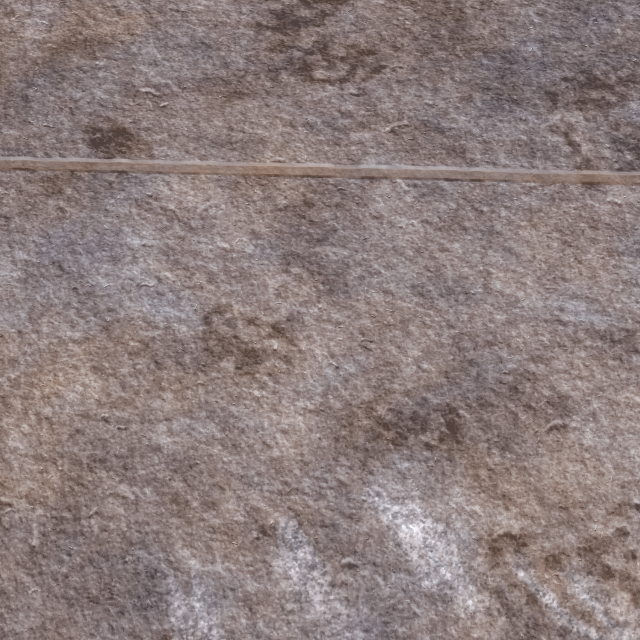
Reproduce this texture procedurally as a Shadertoy shader.

```glsl
// Worn concrete floor: mottled stains, gritty relief, small chips, one joint
// and chalky scuffs. Smooth cellular noise is layered into a single tone, which
// is then coloured by a dark-mid-light ramp with warm and cool tints.

const vec3 DARK  = vec3(0.39, 0.335, 0.33);
const vec3 MID   = vec3(0.55, 0.493, 0.492);
const vec3 LIGHT = vec3(0.74, 0.715, 0.725);
const vec3 CHALK = vec3(0.73, 0.72, 0.76);
const vec3 WARM_TINT = vec3(0.04, 0.003, -0.04);

const float STAIN_SCALE = 3.2;
const float STAIN_DEPTH = 0.095;
const float GRIT_SCALE  = 34.0;
const float GRIT_DEPTH  = 0.05;
const float RELIEF      = 0.15;
const float CHIP_SHARE  = 0.2;
const float CHIP_DEPTH  = 0.19;
const float JOINT_Y     = 0.753;
const float JOINT_SLOPE = -0.024;
const float JOINT_WIDTH = 0.017;
const int   SCUFFS      = 4;

vec3 hash3(vec2 p) {
    vec3 q = fract(p.xyx * vec3(0.1031, 0.103, 0.0973));
    q += dot(q, q.yxz + 33.33);
    return fract((q.xxy + q.yzz) * q.zyx);
}

// Smooth cellular noise: random cell values blended by distance, 0 to 1
float cells(vec2 p) {
    vec2 base = floor(p);
    float sum = 0.0, total = 0.0;
    for (int y = -1; y <= 1; y++)
    for (int x = -1; x <= 1; x++) {
        vec2 cell = base + vec2(x, y);
        vec3 h = hash3(cell);
        vec2 d = cell + h.xy - p;
        float w = exp(-6.0 * dot(d, d));
        sum += w * h.z;
        total += w;
    }
    return sum / total;
}

// Centred sum of octaves; gain sets the weight of each finer layer
float layers(vec2 p, float gain) {
    float sum = 0.0, weight = 1.0;
    for (int i = 0; i < 4; i++) {
        sum += weight * (cells(p) - 0.5);
        p = mat2(1.75, 0.97, -0.97, 1.75) * p + 17.3;
        weight *= gain;
    }
    return sum;
}

// Raised slivers and crumbs, bright on top with a shadow below
float chips(vec2 p) {
    vec2 base = floor(p);
    float sum = 0.0;
    for (int y = -1; y <= 1; y++)
    for (int x = -1; x <= 1; x++) {
        vec2 cell = base + vec2(x, y);
        vec3 h = hash3(cell + 71.0), k = hash3(cell + 137.0);
        float angle = 2.6 * (k.x - 0.5) + 0.2;
        vec2 axis = vec2(cos(angle), sin(angle));
        vec2 d = p - cell - h.xy;
        d.y += 0.06 * sin(9.0 * d.x + 6.0 * k.y);
        float reach = mix(0.02, 0.28, k.z * k.z * k.z);
        vec2 lit = d - axis * clamp(dot(d, axis), -reach, reach);
        vec2 shade = lit + vec2(-0.03, 0.10);
        float on = step(h.z, CHIP_SHARE) * mix(0.2, 1.0, k.y * k.y);
        sum += on * (smoothstep(0.11, 0.02, length(lit))
                   - 0.9 * smoothstep(0.14, 0.03, length(shade)));
    }
    return sum;
}

// Chalky strokes fanning out towards the lower right
float scuffs(vec2 p) {
    float sum = 0.0;
    for (int i = 0; i < SCUFFS; i++) {
        float t = float(i) / float(SCUFFS - 1);
        float arch = sin(3.1416 * t);
        vec2 start = vec2(0.27 + 0.54 * pow(t, 1.35), 0.13 + 0.13 * arch);
        vec2 axis = normalize(vec2(mix(0.36, 1.2, t), -1.0));
        vec2 d = p - start;
        vec2 q = vec2(dot(d, axis), dot(d, vec2(-axis.y, axis.x)));
        float bristle = cells(q * vec2(10.0, 90.0) + 40.0 * t);
        float cloud = cells(q * vec2(12.0, 32.0) + 90.0 * t);
        float along = smoothstep(-0.03, 0.03, q.x) * smoothstep(0.36, 0.12, q.x);
        float width = 0.022 + 0.14 * max(q.x, 0.0);
        float across = smoothstep(1.6, 0.4, abs(q.y) / width + 0.9 * (bristle - 0.5));
        sum += along * across * (0.15 + 0.75 * bristle) * smoothstep(0.05, 0.7, cloud);
    }
    return min(sum * 1.3, 0.85);
}

void mainImage(out vec4 fragColor, in vec2 fragCoord) {
    vec2 p = fragCoord / iResolution.y;
    // Foreshortening flattens features towards the top
    vec2 ground = p * vec2(1.0, 0.95 + 0.35 * p.y);
    vec2 warped = ground + 0.025 * sin(ground.yx * vec2(17.0, 13.0) + 2.0);

    // Stains and grit
    float grit = layers(ground * GRIT_SCALE, 1.35);
    float tone = STAIN_DEPTH * layers(warped * STAIN_SCALE + 5.0, 0.9) + GRIT_DEPTH * grit;
    float grime = smoothstep(0.58, 0.85, cells(warped * 8.0 + 31.0));
    tone -= grime * 0.16 * smoothstep(0.2, 0.8, cells(ground * 55.0));

    // Relief lit from above, then chips in three sizes
    for (float s = 60.0; s < 250.0; s *= 1.9)
        tone += RELIEF * (cells(ground * s) - cells(ground * s + vec2(0.22, 0.3)));
    for (float s = 16.0; s < 70.0; s *= 2.0)
        tone += CHIP_DEPTH * chips(ground * s + s);

    // Joint: bright upper lip, brown face, broken dark lower edge
    float ragged = cells(p * vec2(45.0, 8.0)) - 0.5;
    float joint = p.y - JOINT_Y - JOINT_SLOPE * p.x - 0.002 * ragged;
    float lip = smoothstep(0.0042, 0.0015, abs(joint));
    float face = smoothstep(-JOINT_WIDTH - 0.002, -JOINT_WIDTH, joint) * smoothstep(0.0, -0.003, joint);
    float edge = smoothstep(0.0035, 0.0008, abs(joint + JOINT_WIDTH + 0.002 * ragged));
    tone = mix(tone, -0.035, 0.55 * face);
    tone = mix(tone, 0.15 + 0.12 * ragged, 0.75 * lip);
    tone -= edge * (0.12 + 0.2 * ragged);
    tone -= 0.025 * smoothstep(0.0, 0.03, joint);

    // Colour ramp, tint and chalk
    vec3 color = mix(MID, LIGHT, clamp((tone + 0.008) / 0.21, 0.0, 1.2));
    color = mix(color, DARK, clamp(-(tone + 0.008) / 0.165, 0.0, 1.5));
    float warmth = layers(warped * 4.0 + 60.0, 0.7) + 0.3 * grime + 0.6 * face;
    color += WARM_TINT * warmth;
    color = mix(color, CHALK + 0.14 * grit, scuffs(p + 0.008 * ragged));
    fragColor = vec4(clamp(color, 0.0, 1.0), 1.0);
}
```
